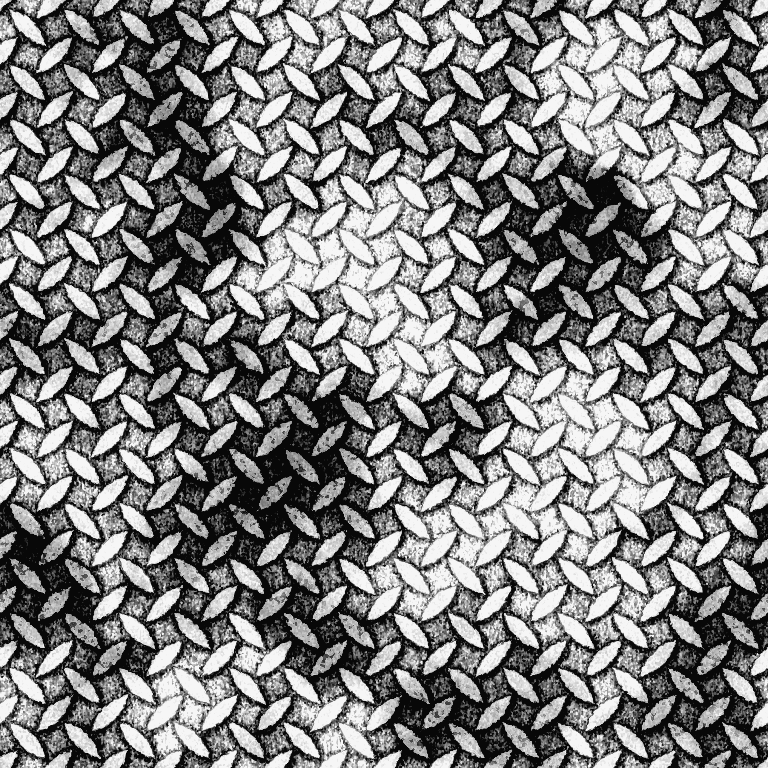
Give the GLSL for this texture, as a WebGL 2 fragment shader.

```glsl
#version 300 es
precision highp float;

uniform vec2 u_resolution;
out vec4 fragColor;

#define REPEATS 14.0        // tread cells across and down
#define HALF_LENGTH 0.455   // lozenge size, in cells
#define HALF_WIDTH 0.143
#define SHADE_REACH 0.15    // spread of grime round a lozenge
#define SHADE_DEPTH 0.74
#define SHADE_SHIFT vec2(0.022, -0.022)
#define FLOOR_TONE 0.59
#define LOZENGE_TONE 0.93
#define STAIN_GAIN 2.1
#define GRAIN_GAIN 0.68
#define EDGE_WEAR 0.035
#define TAU 6.2831853

vec3 hash3(vec2 cell, float seed) {
    vec3 p = fract(vec3(cell, seed) * vec3(0.1031, 0.1030, 0.0973));
    p += dot(p, p.yxz + 33.33);
    return fract((p.xxy + p.yzz) * p.zyx);
}

// Smooth cellular noise that wraps over the unit square, centred on zero
float cellNoise(vec2 uv, vec2 period, float seed) {
    vec2 p = uv * period;
    vec2 base = floor(p);
    float total = 0.0, weights = 0.0;
    for (int y = -1; y <= 1; y++) {
        for (int x = -1; x <= 1; x++) {
            vec2 cell = base + vec2(x, y);
            vec3 h = hash3(mod(cell, period), seed);
            vec2 toPoint = cell + h.xy - p;
            float w = exp(-6.5 * dot(toPoint, toPoint));
            total += w * h.z;
            weights += w;
        }
    }
    return total / weights - 0.5;
}

// Lens between two arcs; x runs across it and y along it
float lens(vec2 p) {
    float radius = (HALF_LENGTH * HALF_LENGTH + HALF_WIDTH * HALF_WIDTH) / (2.0 * HALF_WIDTH);
    return length(vec2(abs(p.x) + radius - HALF_WIDTH, p.y)) - radius;
}

// Falling lozenges at cell centres, rising ones at cell corners
float treadDistance(vec2 q) {
    vec2 a = fract(q) - 0.5;
    vec2 b = fract(q + 0.5) - 0.5;
    float falling = lens(vec2(a.x + a.y, a.x - a.y) * sqrt(0.5));
    float rising = lens(vec2(b.x - b.y, b.x + b.y) * sqrt(0.5));
    return min(falling, rising);
}

void main() {
    vec2 uv = gl_FragCoord.xy / u_resolution;
    vec2 q = uv * REPEATS;
    float pixel = REPEATS / min(u_resolution.x, u_resolution.y);

    // Broad stains, bent by sines that wrap
    vec2 bent = uv + 0.018 * sin(TAU * (3.0 * uv.yx + vec2(2.0, -1.0) * uv))
                   + 0.008 * sin(TAU * (9.0 * uv.yx + vec2(-4.0, 5.0) * uv));
    float stain = 0.50 * cellNoise(bent, vec2(6.0), 3.0)
                + 0.32 * cellNoise(bent, vec2(10.0), 17.0)
                + 0.20 * cellNoise(bent, vec2(32.0), 29.0);
    stain *= STAIN_GAIN;

    // Fine grain, small chips and vertical brushing
    float grain = cellNoise(uv, vec2(500.0, 420.0), 41.0);
    float chips = cellNoise(uv, vec2(210.0), 53.0);
    float brushing = cellNoise(uv, vec2(400.0, 70.0), 67.0);
    float speckle = GRAIN_GAIN * grain + 0.16 * chips;

    // Raised tread with ragged edges and a grimy shade at its foot
    float ragged = EDGE_WEAR * (grain + chips);
    float edge = treadDistance(q) + ragged;
    float foot = treadDistance(q - SHADE_SHIFT) + ragged;
    float raised = 1.0 - smoothstep(-pixel, pixel, edge);
    float shade = 1.0 - smoothstep(0.0, SHADE_REACH, foot);

    float floorTone = min(FLOOR_TONE + stain, 1.1) + speckle + 0.3 * brushing - SHADE_DEPTH * shade;
    float topTone = LOZENGE_TONE + 0.5 * min(stain + 0.05, 0.2) + 0.38 * speckle;

    // Small dark chips bite into the tops where stains are deep
    float bite = smoothstep(0.2, 0.36, chips + 0.5 * grain);
    topTone -= 0.5 * bite * smoothstep(0.0, -0.5, stain);

    float tone = clamp(mix(floorTone, topTone, raised), 0.03, 0.965);
    fragColor = vec4(vec3(tone), 1.0);
}
```
